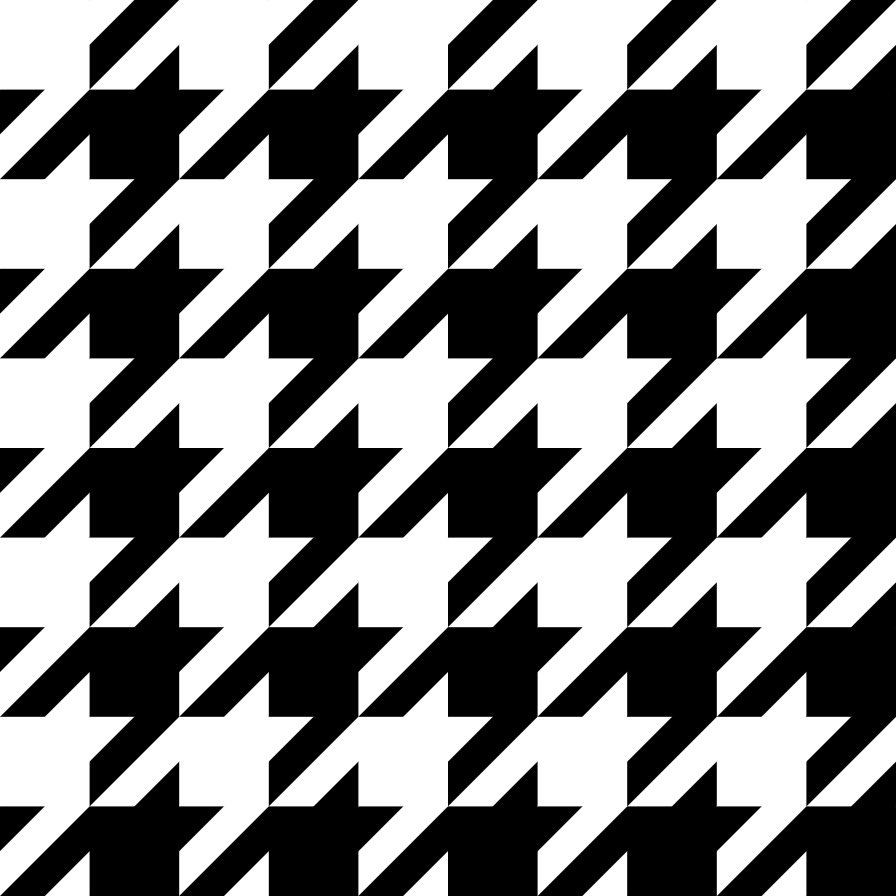
Write a WebGL 1 fragment shader that draws this pattern.

```glsl
precision highp float;

// Houndstooth check in black and white, five repeats across and down.
// Light and dark threads alternate in columns and rows; a diagonal
// twill wave decides which of the two lies on top.

uniform vec2 u_resolution;

const float REPEATS = 5.0;
const vec3 LIGHT = vec3(1.0);
const vec3 DARK = vec3(0.0);

// Smoothed square wave of period 1: 0 in the first half, 1 in the second.
float squareWave(float phase, float pixelWidth) {
  float inside = 0.25 - abs(fract(phase - 0.25) - 0.5);
  return clamp(inside / pixelWidth + 0.5, 0.0, 1.0);
}

// Darkness of the weave; one unit of p is one repeat.
float houndstooth(vec2 p, vec2 pixel) {
  float column = squareWave(p.x, pixel.x);
  float row = squareWave(p.y, pixel.y);
  // Two diagonal twill steps per repeat.
  float columnOnTop = squareWave(2.0 * (p.x + p.y), 2.0 * length(pixel));
  return mix(row, column, columnOnTop);
}

void main() {
  vec2 uv = gl_FragCoord.xy / u_resolution;
  // Rows are counted from the top edge.
  vec2 p = REPEATS * vec2(uv.x, 1.0 - uv.y);
  vec2 pixel = REPEATS / u_resolution;
  gl_FragColor = vec4(mix(LIGHT, DARK, houndstooth(p, pixel)), 1.0);
}
```
